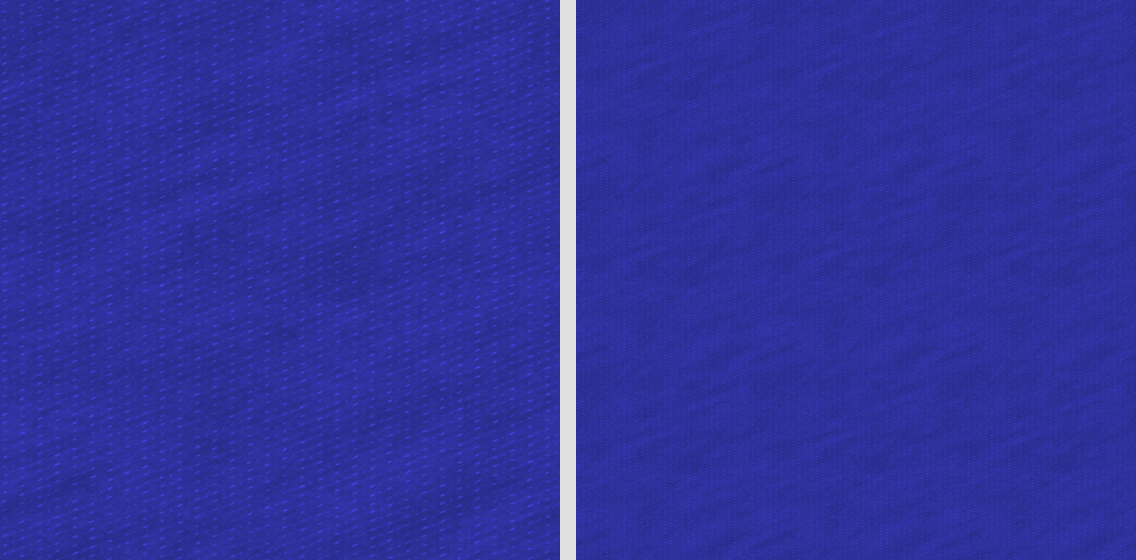
Left, the tile; right, the same tile 3 across and 3 down.
Write a Shadertoy shader that draws this texture.

```glsl
// Blue woven cloth: slanted rows of small bright stitches over fine grain.
// A sheared lattice carries the stitches, and value noise on similar
// lattices gives soft bands, streaks and grain; every lattice wraps.

#define DARK_BLUE vec3(0.163, 0.172, 0.545)
#define LIGHT_BLUE vec3(0.255, 0.255, 0.850)
#define BASE_TONE 0.18
#define BAND_CONTRAST 0.22
#define STREAK_CONTRAST 0.20
#define GRAIN_CONTRAST 0.24
#define ROW_CONTRAST 0.03
#define STITCH_TONE 0.78
#define STITCH_HALF_LENGTH 0.0028
#define STITCH_RADIUS 0.0027

float hash(vec2 p) {
    vec3 q = fract(vec3(p.xyx) * 0.1031);
    q += dot(q, q.yzx + 33.33);
    return fract((q.x + q.y) * q.z);
}

// Lattice of size.x columns and size.y rows, falling by "rise" rows per width.
vec2 shear(vec2 uv, vec2 size, float rise) {
    return vec2(uv.x * size.x, uv.y * size.y - uv.x * rise);
}

// Gives cells on opposite canvas edges the same identity.
vec2 wrapCell(vec2 cell, vec2 size, float rise) {
    float turns = floor(cell.x / size.x);
    cell += turns * vec2(-size.x, rise);
    return vec2(cell.x, mod(cell.y, size.y));
}

// Value noise stretched along the slant, centred on zero.
float slantNoise(vec2 uv, vec2 size, float rise, float seed) {
    vec2 p = shear(uv, size, rise);
    vec2 cell = floor(p);
    vec2 f = p - cell;
    f = f * f * (3.0 - 2.0 * f);
    vec2 e = vec2(1.0, 0.0);
    float a = hash(wrapCell(cell, size, rise) + seed);
    float b = hash(wrapCell(cell + e.xy, size, rise) + seed);
    float c = hash(wrapCell(cell + e.yx, size, rise) + seed);
    float d = hash(wrapCell(cell + e.xx, size, rise) + seed);
    return mix(mix(a, b, f.x), mix(c, d, f.x), f.y) - 0.5;
}

// Soft capsule lying along the slant, in canvas units.
float dash(vec2 p, float halfLength, float radius) {
    p.x = max(abs(p.x) - halfLength, 0.0);
    return 1.0 - smoothstep(0.15 * radius, radius, length(p));
}

// One long stitch and one small dot in each lattice cell.
float stitches(vec2 uv, vec2 size, float rise) {
    vec2 p = shear(uv, size, rise);
    vec2 cell = floor(p);
    vec2 id = wrapCell(cell, size, rise);
    vec2 local = p - cell;
    vec2 jitter = vec2(hash(id + 11.0), hash(id + 23.0)) - 0.5;
    vec2 stitchCentre = vec2(0.28, 0.5) + jitter * vec2(0.08, 0.14);
    vec2 dotCentre = vec2(0.78, 0.42) + jitter.yx * vec2(0.10, 0.20);
    float stretch = 0.6 + 0.5 * hash(id + 37.0);
    float stitch = dash((local - stitchCentre) / size,
                        STITCH_HALF_LENGTH * stretch, STITCH_RADIUS);
    float speck = dash((local - dotCentre) / size, 0.0004, 0.85 * STITCH_RADIUS);
    float stitchLight = mix(0.5, 1.0, hash(id + 51.0));
    float speckLight = mix(0.1, 0.8, hash(id + 67.0));
    return max(stitch * stitchLight, speck * speckLight);
}

void mainImage(out vec4 fragColor, in vec2 fragCoord) {
    vec2 uv = fragCoord / iResolution.xy;
    vec2 weave = vec2(32.0, 64.0);
    float weaveRise = 24.0;

    // Cloth: wide soft bands, thread streaks and fine grain
    float tone = BASE_TONE;
    tone += BAND_CONTRAST * slantNoise(uv, vec2(8.0, 24.0), 9.0, 3.0);
    tone += STREAK_CONTRAST * slantNoise(uv, vec2(48.0, 128.0), 48.0, 7.0);
    tone += GRAIN_CONTRAST * slantNoise(uv, vec2(160.0, 320.0), 120.0, 13.0);

    // Shallow valleys between the rows
    float row = shear(uv, weave, weaveRise).y;
    tone -= ROW_CONTRAST * cos(6.28318 * row);

    // Bright stitches on top
    tone += STITCH_TONE * stitches(uv, weave, weaveRise);

    fragColor = vec4(mix(DARK_BLUE, LIGHT_BLUE, clamp(tone, 0.0, 1.1)), 1.0);
}
```
